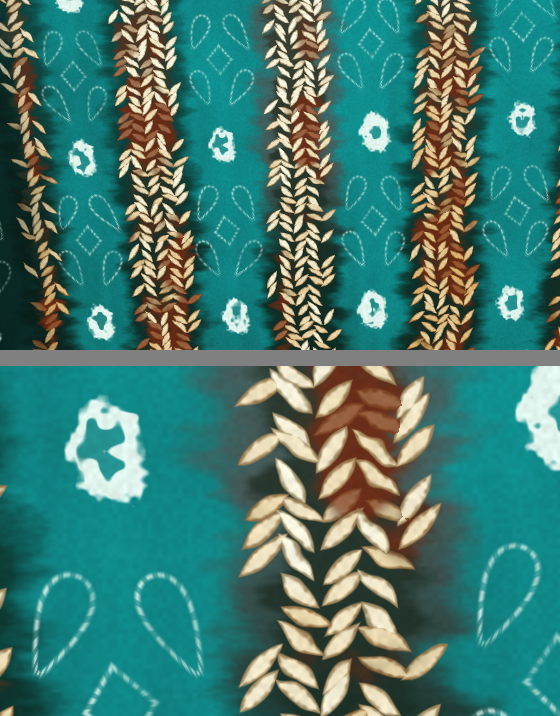
Top, the full canvas; bottom, a detail of the centre.
Reproduce this pattern procedurally as a WebGL 1 fragment shader.

```glsl
precision highp float;
uniform vec2 u_resolution;

float hash(vec2 p) {
  vec3 q = fract(p.xyx * 0.1031);
  q += dot(q, q.yzx + 33.33);
  return fract((q.x + q.y) * q.z);
}

float noise(vec2 p) {
  vec2 i = floor(p), f = fract(p);
  f = f * f * (3.0 - 2.0 * f);
  return mix(mix(hash(i), hash(i + vec2(1, 0)), f.x),
             mix(hash(i + vec2(0, 1)), hash(i + vec2(1, 1)), f.x), f.y);
}

float fbm(vec2 p) {
  float sum = 0.0, gain = 0.533;
  for (int i = 0; i < 4; i++) {
    sum += gain * noise(p);
    p = p * 2.03 + 17.1;
    gain *= 0.5;
  }
  return sum;
}

vec2 rotate(vec2 p, float angle) {
  float c = cos(angle), s = sin(angle);
  return mat2(c, -s, s, c) * p;
}

float fill(float d, float blur) {
  return 1.0 - smoothstep(-blur, blur, d);
}

float ellipseDistance(vec2 p, vec2 radius) {
  float k = length(p / radius);
  return k * (k - 1.0) / max(length(p / (radius * radius)), 0.001);
}

// Dotted resist line along a contour
float stitches(float d, float angle, float count, float px) {
  float dash = smoothstep(-0.7, 0.4, cos(angle * count));
  return fill(abs(d) - 0.0022, 0.0014 + px) * mix(0.35, 1.0, dash);
}

// Four teardrops around a small diamond
float petals(vec2 p, vec2 id, float px) {
  vec2 side = sign(p);
  float vary = hash(id * 7.0 + side * 3.0);
  vec2 q = rotate(abs(p) - vec2(0.055, 0.079), 0.5 + 0.3 * (vary - 0.5));
  float taper = max(1.0 + 0.6 * side.y * q.y / 0.055, 0.25);
  vec2 radius = vec2(0.021 * taper, 0.048 + 0.009 * vary);
  float line = stitches(ellipseDistance(q, radius), atan(q.x / radius.x, q.y / radius.y), 18.0, px);
  vec2 r = rotate(p, 0.5 * (hash(id + 5.0) - 0.5));
  float diamond = 0.72 * (abs(r.x) + 0.85 * abs(r.y) - 0.034);
  line = max(line, stitches(diamond, atan(r.x, r.y), 16.0, px));
  return line * mix(0.45, 1.0, noise(p * 22.0 + id * 9.0));
}

// Ragged white eye with a dyed core
float eye(vec2 p, vec2 id, float px) {
  float size = mix(0.86, 1.06, hash(id + 2.0));
  float ragged = 0.011 * (noise(p * 150.0 + id) - 0.5) + 0.012 * (noise(p * 40.0) - 0.5);
  float outer = ellipseDistance(p, vec2(0.041, 0.059) * size) + ragged;
  float core = ellipseDistance(p, vec2(0.013, 0.025)) + 0.035 * (noise(p * 75.0 + id * 8.0) - 0.5);
  return fill(outer, 0.003 + px) * (1.0 - 0.9 * fill(core, 0.003 + px));
}

// Herringbone leaves: x is depth inside a leaf, y is its random tone
vec2 leaves(vec2 p, float strip, float halfWidth) {
  vec2 pitch = vec2(0.038, 0.026), best = vec2(-1.0, 0.0);
  vec2 base = floor(p / pitch + vec2(0.5, 0.0));
  for (int i = -1; i <= 1; i++) {
    for (int j = -1; j <= 1; j++) {
      vec2 cell = base + vec2(float(i), float(j));
      vec2 seed = cell + strip * 37.0;
      float a = hash(seed), b = hash(seed + 91.0);
      vec2 center = (cell + vec2(0.4 * (a - 0.5), 0.5 + 0.5 * (b - 0.5))) * pitch;
      float lean = mod(cell.x, 2.0) * 2.0 - 1.0;
      vec2 q = rotate(p - center, lean * (0.85 + 0.6 * (a - 0.5)));
      float along = q.y / mix(0.024, 0.031, b);
      float depth = 1.0 - along * along - abs(q.x + 0.002 * along) / 0.0095;
      float present = step(abs(center.x), halfWidth + 0.024 * (b - 0.5));
      if (present > 0.5 && depth > best.x) best = vec2(depth, a);
    }
  }
  return best;
}

void main() {
  float px = 1.0 / u_resolution.y;
  vec2 p = gl_FragCoord.xy * px;

  // Lanes fan out towards the top and narrow at the left
  float laneWidth = mix(0.392, 0.442, p.y);
  float lane = (p.x - mix(0.871, 0.842, p.y)) / laneWidth;
  laneWidth *= mix(0.82, 1.0, step(-1.0, lane));
  lane += 0.22 * min(lane + 1.0, 0.0);
  float strip = floor(lane + 0.5), panel = floor(lane) + 0.5;
  vec2 stripPos = vec2((lane - strip) * laneWidth + 0.012 * (noise(vec2(p.y * 6.0, strip)) - 0.5), p.y);
  float halfWidth = mix(0.078, 0.034, step(strip, -1.5));

  // Teal cloth with soft folds
  float cloud = fbm(p * 5.0), grain = noise(p * 210.0);
  float folds = noise(vec2(lane * 14.0, p.y * 1.5));
  float light = 0.35 + 0.4 * p.y + 0.7 * (cloud - 0.5) + 0.25 * (folds - 0.5) + 0.2 * smoothstep(0.2, 0.7, p.x);
  vec3 darkGreen = vec3(0.05, 0.16, 0.13), pale = vec3(0.88, 0.96, 0.93);
  vec3 color = mix(vec3(0.06, 0.38, 0.37), vec3(0.06, 0.57, 0.57), clamp(light, 0.0, 1.0));

  // Dye bleeding out of the strips
  float bleed = abs(stripPos.x) - halfWidth + 0.09 * (fbm(vec2(p.x * 14.0, p.y * 38.0)) - 0.5);
  float mauve = (1.0 - step(0.5, abs(strip))) * smoothstep(0.2, 0.6, p.y);
  float strength = mix(0.95, 0.65, smoothstep(0.1, 0.9, p.y));
  color = mix(color, mix(darkGreen, vec3(0.34, 0.30, 0.29), mauve), strength * fill(bleed - 0.032, 0.032));
  float shadow = fill(p.x - 0.02 - 0.13 * (1.0 - p.y) - 0.12 * (cloud - 0.5), 0.09);
  color = mix(color, darkGreen * 0.6, 0.85 * shadow);

  // Tied motifs alternate down each panel
  float rowPitch = 0.498 + 0.01875 * panel;
  float row = (1.0 - p.y - 0.396 + 0.0375 * panel) / rowPitch;
  float across = (lane - panel + 0.09 * step(panel, -1.0)) * laneWidth;
  vec2 eyeId = vec2(panel, floor(row + 0.5)), petalId = vec2(panel, floor(row) + 0.5);
  vec2 eyePos = vec2(across + 0.02 * (hash(eyeId) - 0.5), (eyeId.y - row) * rowPitch);
  vec2 petalPos = vec2(across + 0.02 * (hash(petalId) - 0.5), (petalId.y - row) * rowPitch);
  float ink = max(eye(eyePos, eyeId, px), 0.85 * petals(petalPos, petalId, px));
  color = mix(color, pale, ink * (1.0 - 0.3 * shadow));

  // Pleated leaf strips, whiter above and browner below
  vec2 leaf = leaves(stripPos + 0.005 * (noise(p * 60.0) - 0.5), strip, halfWidth);
  float patches = fbm(p * 9.0 + 31.0);
  float rust = smoothstep(0.42, 0.62, patches) * (1.0 - 0.6 * smoothstep(0.75, 1.0, p.y));
  vec3 gap = mix(mix(darkGreen, vec3(0.33, 0.28, 0.22), 0.6 * p.y), vec3(0.43, 0.16, 0.07), rust);
  color = mix(color, gap, 0.9 * fill(bleed + 0.012, 0.015));
  float warm = 0.05 + 0.3 * step(1.0, abs(strip + 0.5)) + 0.5 * (1.0 - p.y) + 0.5 * (leaf.y - 0.5) + 0.8 * (patches - 0.5);
  warm = clamp(warm, 0.0, 1.0);
  vec3 edge = mix(vec3(0.64, 0.58, 0.43), vec3(0.57, 0.34, 0.12), warm);
  vec3 heart = mix(vec3(0.97, 0.96, 0.88), vec3(0.84, 0.69, 0.42), warm);
  vec3 leafColor = mix(edge, heart, smoothstep(0.12, 0.55, leaf.x + 0.25 * (grain - 0.5)));
  leafColor = mix(leafColor, gap, 0.65 * rust * step(0.6, leaf.y));
  color = mix(color, leafColor, smoothstep(-0.06, 0.2, leaf.x) * (1.0 - 0.35 * shadow));

  gl_FragColor = vec4(color * (0.96 + 0.08 * grain), 1.0);
}
```
